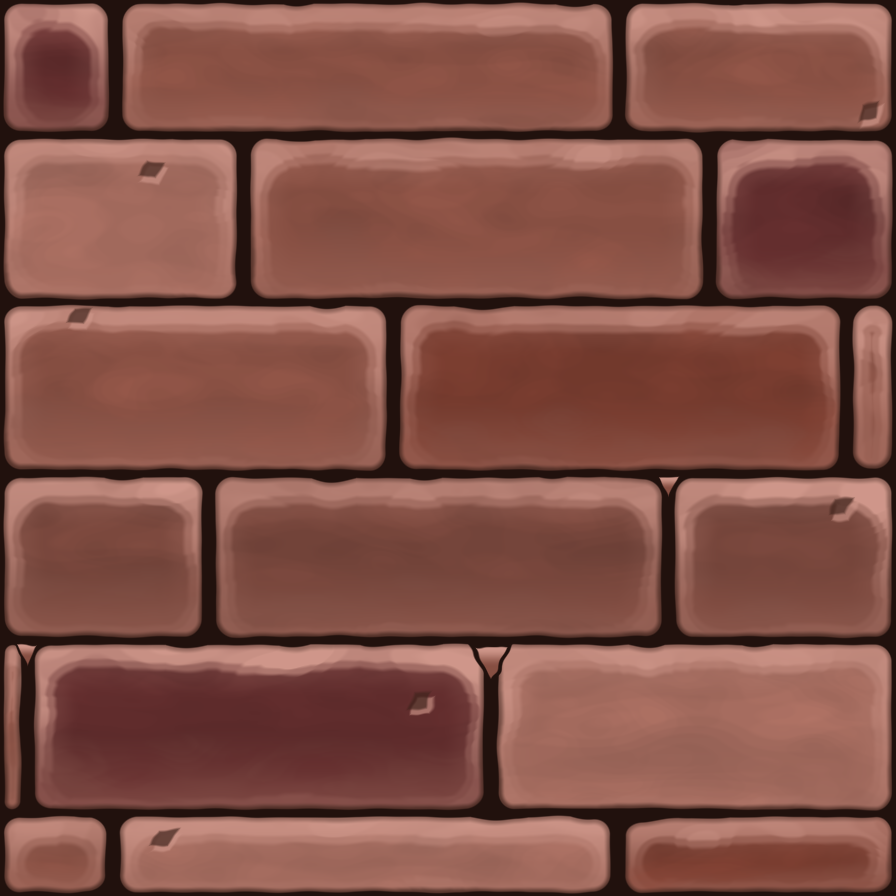
Reproduce this texture procedurally as a Shadertoy shader.

```glsl
// Hand-painted brick wall: six courses of three rounded bricks in dark mortar.
// Each brick is a wobbling rounded box with a bright bevel around a brushed face;
// chips and small stones lodged in the joints add wear.

const int ROWS = 6;
// Course boundaries, bottom to top.
const float EDGE[7] = float[](0.0, 0.0925, 0.285, 0.4714, 0.6628, 0.849, 1.0);
// Per course: x of the two upright joints, then the size of the stone in each.
const vec4 JOINT[6] = vec4[](
    vec4(0.126, 0.689, 0.0, 0.0),   vec4(0.031, 0.548, 0.013, 0.021),
    vec4(0.233, 0.746, 0.0, 0.012), vec4(0.439, 0.945, 0.0, 0.0),
    vec4(0.272, 0.792, 0.0, 0.0),   vec4(0.129, 0.691, 0.0, 0.0));
// One chip per course.
const vec2 CHIP[6] = vec2[](
    vec2(0.182, 0.065), vec2(0.469, 0.219), vec2(0.938, 0.434),
    vec2(0.088, 0.648), vec2(0.169, 0.811), vec2(0.970, 0.876));
// Face colours, and which one each brick wears.
const vec3 PALETTE[5] = vec3[](
    vec3(0.37, 0.17, 0.17),   // plum
    vec3(0.46, 0.23, 0.18),   // rust
    vec3(0.46, 0.27, 0.23),   // brown
    vec3(0.53, 0.31, 0.26),   // clay
    vec3(0.63, 0.41, 0.36));  // rose
const int FACE[18] = int[](3, 4, 1,  3, 0, 4,  2, 2, 2,  3, 1, 3,  4, 3, 0,  0, 3, 3);

const vec3 MORTAR = vec3(0.13, 0.065, 0.05);
const vec3 SHADOW = vec3(0.25, 0.14, 0.11);
const vec3 LIGHT  = vec3(0.81, 0.59, 0.54);
const vec2 GAP = vec2(0.008, 0.0045);   // half widths of upright and level joints
const float CORNER = 0.019;
const float WOBBLE = 0.0035;

vec2 hash2(vec2 p) {
    p = vec2(dot(p, vec2(127.1, 311.7)), dot(p, vec2(269.5, 183.3)));
    return fract(sin(p) * 43758.5);
}

float corner(vec2 cell, vec2 f, vec2 o) {
    return dot(hash2(cell + o) * 2.0 - 1.0, f - o);
}

float gradientNoise(vec2 p) {
    vec2 i = floor(p), f = p - i, u = f * f * (3.0 - 2.0 * f), o = vec2(0, 1);
    return mix(mix(corner(i, f, o.xx), corner(i, f, o.yx), u.x),
               mix(corner(i, f, o.xy), corner(i, f, o.yy), u.x), u.y);
}

// Noise in soft steps, like overlapping brush strokes.
float strokes(vec2 p) {
    float n = gradientNoise(p) * 5.0, f = floor(n);
    return (f + smoothstep(0.3, 0.7, n - f)) / 5.0;
}

float roundBox(vec2 p, vec2 ext, float r) {
    r = min(r, min(ext.x, ext.y));
    vec2 q = abs(p) - ext + r;
    return length(max(q, 0.0)) + min(max(q.x, q.y), 0.0) - r;
}

void mainImage(out vec4 fragColor, in vec2 fragCoord) {
    vec2 p = fragCoord / iResolution.xy;
    float aa = 1.0 / min(iResolution.x, iResolution.y);

    // Find the brick and its bounds.
    int row = 0;
    for (int i = 1; i < ROWS; i++) if (p.y > EDGE[i]) row = i;
    vec4 joint = JOINT[row];
    int col = p.x < joint.x ? 0 : p.x < joint.y ? 1 : 2;
    float left  = col == 0 ? -0.003 : col == 1 ? joint.x : joint.y;
    float right = col == 0 ? joint.x : col == 1 ? joint.y : 1.003;
    vec2 lo = vec2(left, EDGE[row]), hi = vec2(right, EDGE[row + 1]);
    vec2 ext = (hi - lo) * 0.5 - GAP;
    vec2 seed = hash2(vec2(col, row) + 3.0);
    vec2 shift = seed * 40.0;

    // Outline: wobble everywhere, bites along the top.
    vec2 q = p - (lo + hi) * 0.5;
    float height = clamp(q.y / ext.y * 0.5 + 0.5, 0.0, 1.0);
    vec2 w = q + WOBBLE * vec2(gradientNoise(p * 23.0 + shift),
                               gradientNoise(p * vec2(27.0, 9.0) + shift + 9.0));
    float bite = max(gradientNoise(vec2(p.x * 17.0, 0.5) + shift) - 0.15, 0.0);
    w.y += 0.018 * bite * smoothstep(0.6, 0.9, height);
    float d = roundBox(w, ext, CORNER);

    // Brushed face, paler towards the foot.
    vec3 color = PALETTE[FACE[row * 3 + col]];
    float brush = strokes(p * vec2(7.0, 19.0) + shift)
                + 0.6 * strokes(p * vec2(17.0, 31.0) + shift + 5.0);
    color *= 1.0 + 0.16 * brush;
    color = mix(color, PALETTE[4], 0.35 * smoothstep(0.45, 0.05, height + 0.3 * brush));

    // Bevel: deepest and brightest on top, fading down the sides.
    float rough = strokes(p * vec2(13.0, 21.0) + shift + 17.0);
    float e = roundBox(w + vec2(0.0, 0.009), max(ext - vec2(0.019, 0.020), 0.002), 0.03)
            + 0.012 * rough;
    float bevel = 0.15 * smoothstep(-0.03, 0.0, e) + 0.5 * smoothstep(-0.004, 0.003, e)
                + 0.35 * smoothstep(0.006, 0.011, e);
    float glow = mix(0.22, 0.95, smoothstep(0.0, 0.95, height)) * mix(0.7, 1.0, seed.x);
    color = mix(color, LIGHT, clamp(bevel * glow * (1.0 + 0.5 * rough), 0.0, 1.0));

    // Chip: dark hollow with a lit lower lip.
    vec2 c = p - CHIP[row];
    float angle = 0.3 + 0.9 * hash2(vec2(row, 7)).x;
    mat2 turn = mat2(cos(angle), -sin(angle), sin(angle), cos(angle));
    float ragged = 0.007 * gradientNoise(p * 60.0);
    vec2 hollow = abs(turn * c), lip = abs(turn * (c + vec2(-0.003, 0.006)));
    float soft = aa + 0.0012;
    color = mix(color, LIGHT, 0.65 * smoothstep(soft, -soft, lip.x * 0.6 + lip.y - 0.011 + ragged));
    color = mix(color, SHADOW, 0.7 * smoothstep(soft, -soft, hollow.x * 0.6 + hollow.y - 0.010 + ragged));

    // Shaded rim, then mortar.
    float rim = smoothstep(-0.007, 0.0, d + 0.003 * rough);
    color = mix(color, SHADOW, rim * mix(0.75, 0.4, height));
    color = mix(color, MORTAR, smoothstep(-aa, aa, d));

    // Wedge-shaped stones at the heads of the joints.
    for (int i = 0; i < 2; i++) {
        float size = joint[i + 2];
        if (size <= 0.0) continue;
        vec2 s = (p - vec2(joint[i], hi.y - 0.9 * size)) / size;
        float stone = max(abs(s.x) - 0.5 * s.y - 0.6, s.y - 0.55)
                    + 0.25 * gradientNoise(p * 70.0);
        float edge = aa / size;
        color = mix(color, MORTAR, smoothstep(edge, -edge, stone - 0.22));
        vec3 tint = mix(PALETTE[3], LIGHT, smoothstep(-0.5, 0.5, s.y));
        color = mix(color, tint, smoothstep(edge, -edge, stone));
    }
    fragColor = vec4(color, 1.0);
}
```
